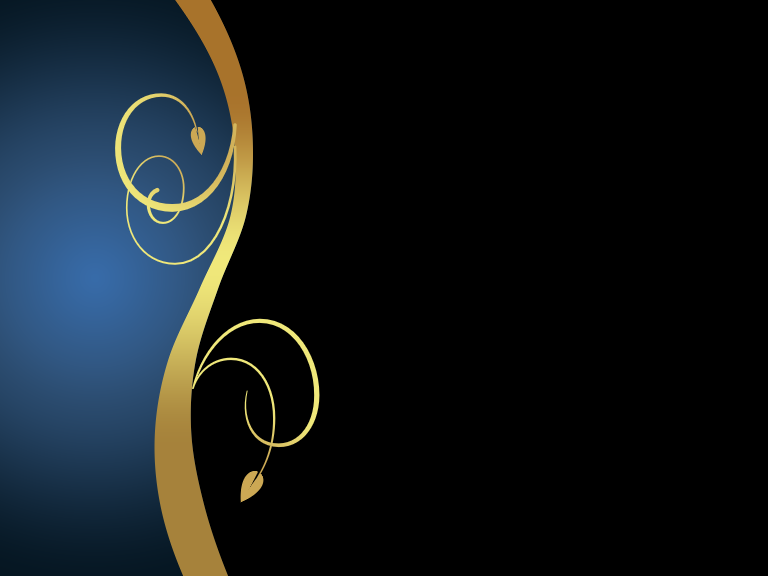
A WebGL 2 fragment shader for this background:

```glsl
#version 300 es
precision highp float;
// A curved golden ribbon divides a blue radial glow from a black field.
// Ribbon edges are splines over height; the curls are tapered Bezier strokes
// gathered as one distance, and two notched leaves finish their tips.

uniform vec2 u_resolution;
out vec4 fragColor;

// All lengths are in canvas heights.
const vec2 GLOW_CENTER = vec2(0.165, 0.517);
const float GLOW_RADIUS = 0.53;
const vec3 BLUE_CORE = vec3(0.22, 0.43, 0.68);
const vec3 BLUE_MID = vec3(0.185, 0.32, 0.47);
const vec3 BLUE_DARK = vec3(0.02, 0.085, 0.13);
const vec3 BRONZE = vec3(0.66, 0.45, 0.17);
const vec3 OCHRE = vec3(0.65, 0.51, 0.23);
const vec3 LEAF_GOLD = vec3(0.80, 0.66, 0.33);
const vec3 BRIGHT_GOLD = vec3(0.94, 0.91, 0.48);
const float SHINE_HEIGHT = 0.545;
const int STROKE_STEPS = 14;

// Left and right ribbon edge at even heights, with one extra knot at each end.
const vec2 RIBBON[11] = vec2[11](
    vec2(0.385, 0.455), vec2(0.318, 0.396), vec2(0.278, 0.354), vec2(0.269, 0.332),
    vec2(0.292, 0.340), vec2(0.347, 0.379), vec2(0.400, 0.427), vec2(0.407, 0.439),
    vec2(0.377, 0.420), vec2(0.304, 0.366), vec2(0.195, 0.280));

vec2 ribbonEdges(float y) {
    float s = clamp(y, 0.0, 0.9999) * 8.0;
    int i = int(s);
    float t = fract(s);
    vec2 a = RIBBON[i], b = RIBBON[i + 1], c = RIBBON[i + 2], d = RIBBON[i + 3];
    return b + 0.5 * t * (c - a + t * (2.0 * a - 5.0 * b + 4.0 * c - d
        + t * (3.0 * (b - c) + d - a)));
}

vec2 bezier(vec2 a, vec2 b, vec2 c, vec2 d, float t) {
    float u = 1.0 - t;
    return u * u * (u * a + 3.0 * t * b) + t * t * (3.0 * u * c + t * d);
}

// Draws on from the pen position, keeping the nearest distance to the ink.
void stroke(vec2 p, inout vec2 pen, inout float ink, vec2 b, vec2 c, vec2 d, float w0, float w1) {
    vec2 start = pen;
    for (int i = 1; i <= STROKE_STEPS; i++) {
        float t = float(i) / float(STROKE_STEPS);
        vec2 next = bezier(start, b, c, d, t);
        vec2 span = next - pen;
        float h = clamp(dot(p - pen, span) / dot(span, span), 0.0, 1.0);
        float width = mix(w0, w1, t + (h - 1.0) / float(STROKE_STEPS));
        ink = min(ink, length(p - pen - h * span) - width);
        pen = next;
    }
}

float leftCurls(vec2 p) {
    float ink = 1.0;
    // Broad loop ending at the leaf
    vec2 pen = vec2(0.408, 0.783);
    stroke(p, pen, ink, vec2(0.403, 0.701), vec2(0.359, 0.639), vec2(0.299, 0.639), 0.0030, 0.0068);
    stroke(p, pen, ink, vec2(0.243, 0.639), vec2(0.205, 0.684), vec2(0.205, 0.743), 0.0068, 0.0052);
    stroke(p, pen, ink, vec2(0.205, 0.795), vec2(0.236, 0.835), vec2(0.280, 0.835), 0.0052, 0.0030);
    stroke(p, pen, ink, vec2(0.314, 0.835), vec2(0.335, 0.806), vec2(0.342, 0.771), 0.0030, 0.0010);
    // Fine inner spiral
    pen = vec2(0.408, 0.745);
    stroke(p, pen, ink, vec2(0.413, 0.644), vec2(0.372, 0.542), vec2(0.304, 0.542), 0.0024, 0.0017);
    stroke(p, pen, ink, vec2(0.253, 0.542), vec2(0.220, 0.587), vec2(0.220, 0.639), 0.0017, 0.0014);
    stroke(p, pen, ink, vec2(0.220, 0.691), vec2(0.245, 0.729), vec2(0.276, 0.729), 0.0014, 0.0014);
    stroke(p, pen, ink, vec2(0.302, 0.729), vec2(0.319, 0.703), vec2(0.319, 0.674), 0.0014, 0.0015);
    stroke(p, pen, ink, vec2(0.319, 0.639), vec2(0.304, 0.613), vec2(0.283, 0.613), 0.0015, 0.0018);
    stroke(p, pen, ink, vec2(0.255, 0.613), vec2(0.248, 0.661), vec2(0.273, 0.670), 0.0018, 0.0038);
    return ink;
}

float rightCurls(vec2 p) {
    float ink = 1.0;
    // Broad loop
    vec2 root = vec2(0.335, 0.326), pen = root;
    stroke(p, pen, ink, vec2(0.352, 0.392), vec2(0.398, 0.443), vec2(0.451, 0.443), 0.0015, 0.0036);
    stroke(p, pen, ink, vec2(0.512, 0.443), vec2(0.550, 0.378), vec2(0.550, 0.314), 0.0036, 0.0046);
    stroke(p, pen, ink, vec2(0.550, 0.264), vec2(0.523, 0.227), vec2(0.484, 0.227), 0.0046, 0.0032);
    stroke(p, pen, ink, vec2(0.438, 0.227), vec2(0.418, 0.274), vec2(0.429, 0.321), 0.0032, 0.0008);
    // Leaf stem
    pen = root;
    stroke(p, pen, ink, vec2(0.345, 0.358), vec2(0.372, 0.377), vec2(0.401, 0.377), 0.0015, 0.0021);
    stroke(p, pen, ink, vec2(0.446, 0.377), vec2(0.476, 0.332), vec2(0.476, 0.274), 0.0021, 0.0020);
    stroke(p, pen, ink, vec2(0.476, 0.231), vec2(0.464, 0.198), vec2(0.448, 0.172), 0.0020, 0.0012);
    return ink;
}

// Pointed leaf with a narrow notch where the stem enters.
float leaf(vec2 p, vec2 base, vec2 tip, float halfWidth) {
    vec2 axis = tip - base;
    float t = dot(p - base, axis) / dot(axis, axis);
    float side = abs(dot(p - base, vec2(-axis.y, axis.x))) / length(axis);
    float s = clamp(t, 0.0, 1.0);
    float body = side - 2.6 * halfWidth * sqrt(s) * (1.0 - s);
    float ends = (abs(t - 0.5) - 0.5) * length(axis);
    float notch = 0.0022 * (1.0 - t / 0.45) - side;
    return max(max(body, ends), notch);
}

void main() {
    vec2 p = gl_FragCoord.xy / u_resolution.y;
    float pixel = 1.0 / u_resolution.y;
    vec2 edges = ribbonEdges(p.y);

    // Blue glow on the left, black on the right
    float r = length(p - GLOW_CENTER) / GLOW_RADIUS;
    vec3 blue = mix(BLUE_CORE, BLUE_MID, smoothstep(-0.1, 0.45, r));
    blue = mix(blue, BLUE_DARK, smoothstep(0.25, 1.05, r));
    vec3 color = blue * clamp(0.5 + (edges.y - p.x) / pixel, 0.0, 1.0);

    // Ribbon with a bright band at its waist
    vec3 metal = mix(OCHRE, BRIGHT_GOLD, smoothstep(0.22, SHINE_HEIGHT, p.y));
    metal = mix(metal, BRONZE, smoothstep(SHINE_HEIGHT, 0.84, p.y));
    float ribbon = max(edges.x - p.x, p.x - edges.y);
    color = mix(color, metal, clamp(0.5 - ribbon / pixel, 0.0, 1.0));

    // Curls brighten with distance from their leaves
    float ink = min(leftCurls(p), rightCurls(p));
    ink = min(ink, leaf(p, vec2(0.341, 0.780), vec2(0.350, 0.731), 0.0125));
    ink = min(ink, leaf(p, vec2(0.450, 0.180), vec2(0.418, 0.128), 0.0165));
    float away = min(distance(p, vec2(0.343, 0.755)), distance(p, vec2(0.435, 0.155)));
    vec3 gold = mix(LEAF_GOLD, BRIGHT_GOLD, smoothstep(0.03, 0.16, away));
    color = mix(color, gold, clamp(0.5 - ink / pixel, 0.0, 1.0));
    fragColor = vec4(color, 1.0);
}
```
